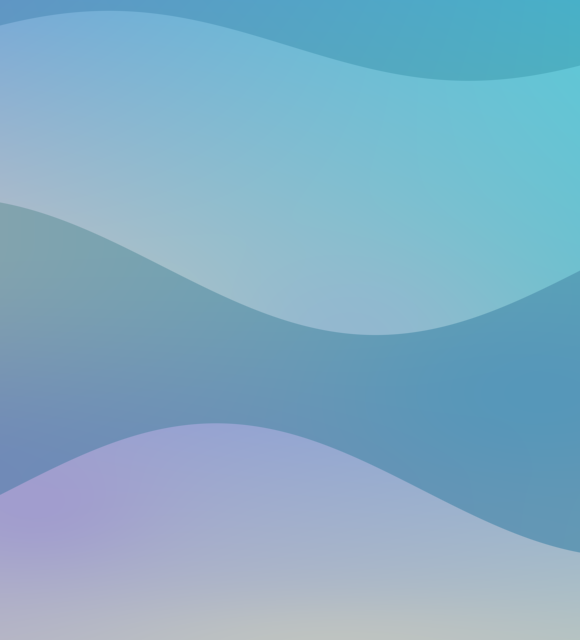
A Shadertoy shader for this background:

```glsl
// Four calm, overlapping bands of blue, teal, lilac and cream.
// Cosine curves divide the canvas; each band blends four corner
// colours and some add soft elliptical glows.

const float PI = 3.14159265;

// Wave: x = mid height, y = amplitude, z = crest position, w = half period
const vec4 TOP_WAVE    = vec4(0.9284, 0.0547, 0.188, 0.620);
const vec4 MIDDLE_WAVE = vec4(0.5837, 0.1072, -0.086, 0.7335);
const vec4 BOTTOM_WAVE = vec4(0.2339, 0.1047, 0.3725, 0.7135);

// Corner colours per band: top left, top right, bottom left, bottom right
const vec3 SKY_TL = vec3(0.376, 0.588, 0.769);
const vec3 SKY_TR = vec3(0.282, 0.690, 0.784);
const vec3 SKY_BL = vec3(0.380, 0.608, 0.745);
const vec3 SKY_BR = vec3(0.306, 0.690, 0.753);

const vec3 MIST_TL = vec3(0.465, 0.665, 0.840);
const vec3 MIST_TR = vec3(0.361, 0.784, 0.847);
const vec3 MIST_BL = vec3(0.784, 0.769, 0.769);
const vec3 MIST_BR = vec3(0.451, 0.745, 0.804);

const vec3 SEA_TL = vec3(0.510, 0.639, 0.682);
const vec3 SEA_TR = vec3(0.345, 0.635, 0.722);
const vec3 SEA_BL = vec3(0.439, 0.541, 0.718);
const vec3 SEA_BR = vec3(0.392, 0.596, 0.706);

const vec3 DUNE_TL = vec3(0.612, 0.620, 0.816);
const vec3 DUNE_TR = vec3(0.541, 0.675, 0.831);
const vec3 DUNE_BL = vec3(0.706, 0.706, 0.776);
const vec3 DUNE_BR = vec3(0.698, 0.761, 0.765);

// Glow colours
const vec3 HAZE_BLUE = vec3(0.573, 0.706, 0.824);
const vec3 DEEP_BLUE = vec3(0.325, 0.588, 0.729);
const vec3 LILAC     = vec3(0.627, 0.604, 0.808);
const vec3 CREAM     = vec3(0.757, 0.773, 0.753);

// Blend of four corner colours
vec3 cornerBlend(vec3 tl, vec3 tr, vec3 bl, vec3 br, vec2 t) {
    return mix(mix(bl, br, t.x), mix(tl, tr, t.x), t.y);
}

// Gaussian falloff around a centre
float glow(vec2 p, vec2 centre, vec2 radius) {
    vec2 d = (p - centre) / radius;
    return exp(-dot(d, d));
}

// Antialiased coverage of the region below a wave
float below(vec2 p, vec4 wave) {
    float k = PI / wave.w;
    float phase = k * (p.x - wave.z);
    float gap = (wave.x + wave.y * cos(phase) - p.y) * iResolution.y;
    float slope = -wave.y * k * sin(phase) * iResolution.y / iResolution.x;
    float dist = gap / sqrt(1.0 + slope * slope);
    return smoothstep(-0.8, 0.8, dist);
}

vec3 skyColor(vec2 p) {
    float t = clamp((p.y - 0.87) / 0.13, 0.0, 1.0);
    return cornerBlend(SKY_TL, SKY_TR, SKY_BL, SKY_BR, vec2(p.x, t));
}

vec3 mistColor(vec2 p) {
    float t = clamp((p.y - 0.48) / 0.52, 0.0, 1.0);
    vec3 c = cornerBlend(MIST_TL, MIST_TR, MIST_BL, MIST_BR, vec2(p.x, t));
    return mix(c, HAZE_BLUE, 0.7 * glow(p, vec2(0.60, 0.47), vec2(0.22, 0.13)));
}

vec3 seaColor(vec2 p) {
    float t = smoothstep(0.25, 0.62, p.y);
    vec3 c = cornerBlend(SEA_TL, SEA_TR, SEA_BL, SEA_BR, vec2(p.x, t));
    return mix(c, DEEP_BLUE, 0.8 * glow(p, vec2(0.92, 0.38), vec2(0.30, 0.14)));
}

vec3 duneColor(vec2 p) {
    float t = clamp(p.y / 0.34, 0.0, 1.0);
    vec3 c = cornerBlend(DUNE_TL, DUNE_TR, DUNE_BL, DUNE_BR, vec2(p.x, t));
    c = mix(c, LILAC, 0.8 * glow(p, vec2(0.06, 0.21), vec2(0.20, 0.10)));
    return mix(c, CREAM, 0.8 * glow(p, vec2(0.57, -0.01), vec2(0.38, 0.07)));
}

void mainImage(out vec4 fragColor, in vec2 fragCoord) {
    vec2 p = fragCoord / iResolution.xy;

    // Layer the bands from back to front
    vec3 color = skyColor(p);
    color = mix(color, mistColor(p), below(p, TOP_WAVE));
    color = mix(color, seaColor(p), below(p, MIDDLE_WAVE));
    color = mix(color, duneColor(p), below(p, BOTTOM_WAVE));

    fragColor = vec4(color, 1.0);
}
```
